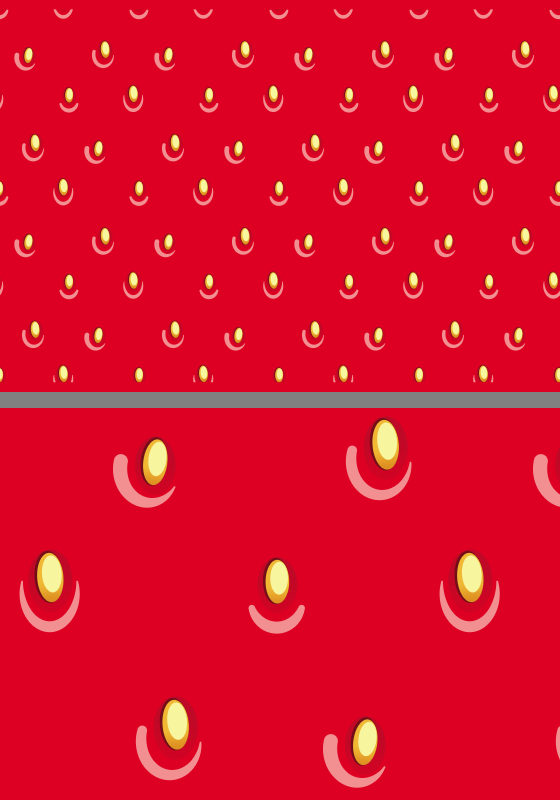
Top, the full canvas; bottom, a detail of the centre.
Reproduce this pattern procedurally as a Shadertoy shader.

```glsl
// Strawberry skin: staggered golden seeds in dark pits with pale crescent glints.

// Approximate signed distance to an ellipse of half-size r
float ellipse(vec2 p, vec2 r) {
    float k = length(p / r);
    return (k - 1.0) * max(k, 1e-4) / max(length(p / (r * r)), 1e-5);
}

// Tapered elliptical arc; angles run from straight down, positive to the right
float crescent(vec2 p, vec2 r, vec2 span, vec3 w) {
    float a = clamp(atan(p.x / r.x, p.y / r.y), span.x, span.y);
    float t = (a - span.x) / (span.y - span.x);
    float width = mix(mix(w.x, w.y, t), mix(w.y, w.z, t), t);
    return length(p - r * vec2(sin(a), cos(a))) - width;
}

float fill(float d, float px) {
    return clamp(0.5 - d / px, 0.0, 1.0);
}

// Half-drop lattice: each row of cells shifts by half a column
vec2 latticeCell(vec2 p) {
    p -= vec2(96.0, 128.0) * floor(p.y / 128.0 + 0.5);
    p.x -= 192.0 * floor(p.x / 192.0 + 0.5);
    return p;
}

vec3 drawSeed(vec3 col, vec2 p, float glint, vec2 size, float tilt, float px) {
    // Pit, fading towards its lower edge
    float pit = fill(ellipse(p - vec2(0.0, 1.5), size * vec2(1.68, 1.27)), px);
    col = mix(col, vec3(0.73, 0.04, 0.15), pit * mix(0.85, 0.4, smoothstep(-4.0, 14.0, p.y)));
    col = mix(col, vec3(0.95, 0.56, 0.57), fill(glint, px));

    // Shadow, golden body and pale highlight
    float c = cos(tilt), s = sin(tilt);
    p = mat2(c, -s, s, c) * p;
    col = mix(col, vec3(0.45, 0.05, 0.09), fill(ellipse(p + vec2(0.6, 0.3), size + 0.6), px));
    vec3 gold = mix(vec3(0.94, 0.72, 0.2), vec3(0.87, 0.56, 0.13), smoothstep(2.0, 11.0, p.y));
    col = mix(col, gold, fill(ellipse(p, size), px));
    return mix(col, vec3(0.97, 0.96, 0.62), fill(ellipse(p - vec2(0.8, -1.6), size * 0.75), px));
}

void mainImage(out vec4 fragColor, in vec2 fragCoord) {
    // Canvas is 768 units wide, y measured down from the top
    float px = 768.0 / iResolution.x;
    vec2 p = vec2(fragCoord.x, iResolution.y - fragCoord.y) * px;
    vec3 skin = vec3(0.867, 0.0, 0.137);
    vec3 col = skin;

    // Left-leaning glint
    vec2 q = latticeCell(p - vec2(39.0, 76.0));
    float glint = crescent(q - vec2(-2.6, 3.0), vec2(13.5, 15.5), vec2(-1.8, 1.0), vec3(3.2, 3.6, 0.4));
    col = drawSeed(col, q, glint, vec2(5.5, 10.5), 0.12, px);

    // Long hook
    q = latticeCell(p - vec2(144.3, 68.0));
    glint = crescent(q - vec2(-2.2, 7.0), vec2(13.6, 16.0), vec2(-1.85, 1.5), vec3(2.2, 3.6, 0.4));
    col = drawSeed(col, q, glint, vec2(6.0, 11.4), -0.08, px);

    // Short smile
    q = latticeCell(p - vec2(94.8, 130.6));
    glint = crescent(q - vec2(-0.3, 8.0), vec2(12.0, 13.0), vec2(-1.25, 1.25), vec3(1.5, 4.0, 1.5));
    col = drawSeed(col, q, glint, vec2(5.4, 10.0), 0.0, px);

    // Deep cup
    q = latticeCell(p - vec2(183.0, 128.7));
    glint = crescent(q - vec2(-0.3, 5.0), vec2(12.8, 17.5), vec2(-1.75, 1.75), vec3(0.4, 4.6, 0.4));
    col = drawSeed(col, q, glint, vec2(6.0, 11.3), -0.07, px);

    // Plain bands along the top and bottom
    float band = fill(abs(p.y - 268.5) - 255.7, px);
    fragColor = vec4(mix(skin, col, band), 1.0);
}
```
